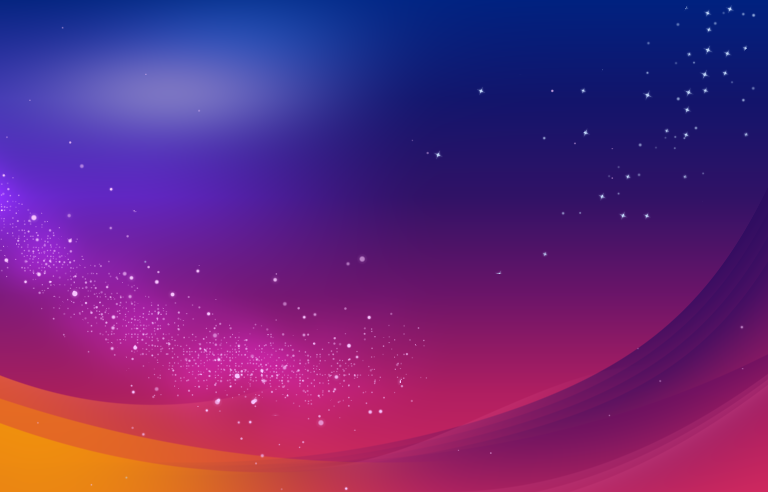
This background is drawn by a Shadertoy shader. Its source:

```glsl
#define GLOW_CENTER vec2(0.22, 0.81)
#define GLOW_SIZE vec2(0.15, 0.085)
#define PALE vec3(0.52, 0.49, 0.77)
#define NIGHT vec3(0.16, 0.04, 0.37)
#define PLUM vec3(0.43, 0.06, 0.38)
#define ROSE vec3(0.90, 0.34, 0.58)
#define ORANGE vec3(0.90, 0.38, 0.15)
#define GOLD vec3(0.95, 0.60, 0.03)
#define DUST_TINT vec3(0.95, 0.62, 1.0)
#define STAR_TINT vec3(0.78, 0.87, 1.0)
#define STAR_GRID 24.0

vec2 hash2(vec2 p) {
    vec3 q = fract(vec3(p.xyx) * vec3(0.1031, 0.1030, 0.0973));
    q += dot(q, q.yzx + 33.33);
    return fract((q.xx + q.yz) * q.zy);
}

float gradientNoise(vec2 p) {
    vec2 i = floor(p), f = fract(p);
    vec2 s = f * f * (3.0 - 2.0 * f);
    vec2 e = vec2(1.0, 0.0);
    float a = dot(hash2(i) * 2.0 - 1.0, f);
    float b = dot(hash2(i + e) * 2.0 - 1.0, f - e);
    float c = dot(hash2(i + e.yx) * 2.0 - 1.0, f - e.yx);
    float d = dot(hash2(i + 1.0) * 2.0 - 1.0, f - 1.0);
    return mix(mix(a, b, s.x), mix(c, d, s.x), s.y);
}

float bell(float x) { return exp(-x * x); }

// Vertical ramps: dusk on the right, violet light on the left
vec3 sky(vec2 uv) {
    vec3 dusk[6] = vec3[6](vec3(0.83, 0.16, 0.37), vec3(0.69, 0.12, 0.38),
        vec3(0.42, 0.08, 0.41), vec3(0.19, 0.07, 0.40),
        vec3(0.07, 0.08, 0.42), vec3(0.0, 0.13, 0.50));
    vec3 violet[6] = vec3[6](vec3(0.85, 0.26, 0.22), vec3(0.66, 0.12, 0.36),
        vec3(0.48, 0.10, 0.47), vec3(0.38, 0.15, 0.76),
        vec3(0.25, 0.21, 0.70), vec3(0.02, 0.14, 0.50));
    float t = clamp(uv.y, 0.0, 0.999) * 5.0;
    int i = int(t);
    float f = fract(t);
    float left = 1.0 - smoothstep(0.16, 0.58, uv.x);
    vec3 col = mix(mix(dusk[i], dusk[i + 1], f), mix(violet[i], violet[i + 1], f), left);
    col += vec3(0.06, 0.14, 0.15) * bell(length((uv - vec2(0.32, 0.91)) / vec2(0.17, 0.12)));
    col = mix(col, PALE, 0.85 * bell(length((uv - GLOW_CENTER) / GLOW_SIZE)));
    return col;
}

// Translucent sheet below an edge, fading with depth
vec3 sheet(vec3 col, float below, vec3 tint, float alpha, float depth) {
    float px = 1.0 / iResolution.y;
    float cover = smoothstep(-px, px, below) * exp(-max(below, 0.0) / depth);
    return mix(col, tint, cover * alpha);
}

// Jittered dots; density sets the share of filled cells
float dots(vec2 p, float grid, float density, float radius) {
    vec2 id = floor(p * grid);
    vec2 r = hash2(id + grid), j = hash2(id + grid * 3.7);
    float d = length(fract(p * grid) - 0.3 - 0.4 * j);
    float size = radius * (0.5 + 0.5 * j.x);
    float soft = grid / iResolution.y;
    float core = 1.0 - smoothstep(size - soft, size + soft, d);
    float halo = 0.25 * bell(d / (size * 1.7)) * smoothstep(0.3, 0.2, d);
    return step(r.x, density) * (core + halo) * (0.35 + 0.65 * r.y);
}

// Small rotated four-ray sparkles
float stars(vec2 p, float grid, float density) {
    vec2 id = floor(p * grid);
    vec2 r = hash2(id + 71.0), j = hash2(id + 19.0);
    vec2 q = fract(p * grid) - 0.35 - 0.3 * j;
    q = mat2(0.92, 0.39, -0.39, 0.92) * q;
    float size = mix(0.12, 0.33, r.y);
    vec2 a = abs(q);
    float rays = exp(-min(a.x, a.y) * 38.0) * smoothstep(size, 0.0, max(a.x, a.y));
    float core = bell(length(q) / 0.075);
    return step(r.x, density) * (rays * 0.8 + core) * (0.45 + 0.5 * r.y);
}

void mainImage(out vec4 fragColor, in vec2 fragCoord) {
    vec2 uv = fragCoord / iResolution.xy;
    vec2 p = vec2(uv.x * iResolution.x / iResolution.y, uv.y);
    float u = uv.x, v = uv.y;
    vec3 col = sky(uv);

    // Right sweep and its inner folds
    float s = max((u - 0.25) / 0.75, 0.0);
    float sweep = 0.06 + 0.34 * s * s + 0.22 * pow(s, 8.0);
    float right = smoothstep(0.4, 1.0, u);
    col = sheet(col, sweep - v, NIGHT, 0.12 + 0.6 * right, 0.16);
    for (int i = 1; i < 4; i++) {
        float k = float(i);
        float edge = sweep * (1.0 - 0.075 * k) - 0.004 * k;
        col = sheet(col, edge - v, NIGHT, 0.05 + 0.24 * right, 0.05 + 0.02 * k);
    }
    float ridge = 0.055 + 0.225 * pow(s, 2.6);
    col = sheet(col, ridge - v, PLUM, 0.1 + 0.65 * right, 0.07);

    // Pale ribbons crossing the sweep
    float cross = 0.05 + 0.21 * smoothstep(0.4, 0.86, u);
    float crossFade = smoothstep(0.38, 0.5, u) * (1.0 - smoothstep(0.62, 0.86, u));
    col = sheet(col, cross - v, ROSE, 0.2 * crossFade, 0.04);
    float t = max((u - 0.58) / 0.42, 0.0);
    for (int i = 0; i < 3; i++) {
        float edge = 0.24 * t * t - 0.022 * float(i) * (1.0 - 0.5 * t);
        col = sheet(col, edge - v, ROSE, 0.16, 0.035);
    }

    // Warm waves on the left
    float w = (u - 0.2) / 0.2;
    float crest = 0.177 + 0.06 * w * w;
    col = sheet(col, crest - v, ORANGE, 0.85 * (1.0 - smoothstep(-0.05, 0.36, u)), 0.6);
    col = sheet(col, crest - v, ROSE, 0.16 * (1.0 - smoothstep(0.25, 0.42, u)), 0.035);
    float m = 1.0 - u / 0.5, n = 1.0 - u / 0.35;
    col = sheet(col, 0.06 + 0.13 * m * m - v, mix(ORANGE, GOLD, 0.35),
        0.75 * (1.0 - smoothstep(0.08, 0.62, u)), 0.6);
    col = sheet(col, 0.04 + 0.1 * n * n - v, GOLD, 0.8 * (1.0 - smoothstep(0.02, 0.45, u)), 0.6);

    // Curved trail of glowing dust
    float c = 1.0 - u / 0.4;
    float off = v - 0.24 - 0.32 * c * c;
    float fade = 1.0 - smoothstep(0.32, 0.6, u);
    float haze = 0.8 + 0.8 * gradientNoise(p * 9.0);
    float band = bell(off / 0.06) * fade;
    float wide = bell(off / 0.13) * fade;
    col += vec3(0.17, 0.03, 0.22) * bell(off / 0.11) * fade * haze;
    float dust = 0.55 * dots(p, 170.0, 0.5 * band * haze, 0.26)
        + 0.7 * dots(p, 95.0, 0.3 * band * haze + 0.04 * wide, 0.22)
        + dots(p, 46.0, 0.14 * wide, 0.17)
        + dots(p, 24.0, 0.16 * wide, 0.13);
    col = mix(col, mix(DUST_TINT, vec3(1.0), 0.4), clamp(dust, 0.0, 1.0));

    // Star cluster drifting down from the upper right
    float axis = 0.77 + 0.42 * (v - 0.5);
    float cluster = bell((u - axis) / 0.085) * smoothstep(0.43, 0.62, v);
    float strays = 0.02 * step(0.5, u) * smoothstep(0.4, 0.5, v) * step(v, 0.85);
    float spark = stars(p, STAR_GRID, 0.42 * cluster + strays)
        + 0.6 * dots(p + 3.0, 52.0, 0.09 * cluster, 0.14);
    col = mix(col, STAR_TINT, clamp(spark, 0.0, 0.95));

    fragColor = vec4(clamp(col, 0.0, 1.0), 1.0);
}
```
